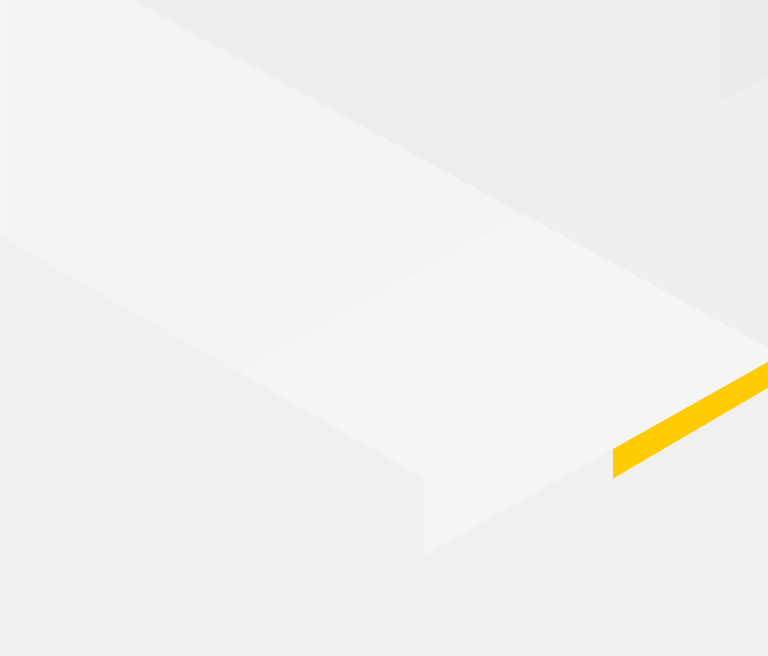
Give the GLSL for this background, as a Shadertoy shader.

```glsl
// Pale overlapping slanted planes with one golden stripe at the right edge.

#define GROUND_GREY  0.941
#define BACK_GREY    vec2(0.935, 0.927)  // left, right
#define SIDE_GREY    0.938
#define BAND_GREY    vec2(0.955, 0.949)  // left, right
#define BRIGHT_GREY  0.960
#define STRIPE_GOLD  vec3(1.0, 0.80, 0.01)
#define NOTCH_X      0.5510
#define STRIPE_X     0.7982

// Smooth coverage of the half plane to the left of the line from a to b
float leftOf(vec2 p, vec2 a, vec2 b) {
    vec2 along = normalize((b - a) * iResolution.xy);
    vec2 offset = (p - a) * iResolution.xy;
    return clamp(0.5 + along.x * offset.y - along.y * offset.x, 0.0, 1.0);
}

// Smooth coverage of everything right of a vertical edge
float rightOf(vec2 p, float x) {
    return clamp(0.5 + (p.x - x) * iResolution.x, 0.0, 1.0);
}

void mainImage(out vec4 fragColor, in vec2 fragCoord) {
    vec2 p = fragCoord / iResolution.xy;

    // Half planes bounding the shapes
    float aboveBand   = leftOf(p, vec2(0.1719, 1.0), vec2(1.0, 0.4696));
    float aboveLower  = leftOf(p, vec2(0.0, 0.6398), vec2(0.5508, 0.2720));
    float aboveRise   = leftOf(p, vec2(0.3125, 0.4316), vec2(1.0, 0.8845));
    float aboveFloor  = leftOf(p, vec2(0.5520, 0.1535), vec2(1.0, 0.4483));
    float aboveStripe = leftOf(p, vec2(STRIPE_X, 0.2705), vec2(1.0, 0.4088));

    // Descending band, notched at its lower end
    float band = mix(aboveLower, aboveFloor, rightOf(p, NOTCH_X));
    float bandGrey = mix(BRIGHT_GREY, mix(BAND_GREY.x, BAND_GREY.y, p.x), aboveRise);
    float backGrey = mix(SIDE_GREY, mix(BACK_GREY.x, BACK_GREY.y, p.x), aboveRise);

    // Ground, then band, then the planes behind its upper edge
    float grey = mix(GROUND_GREY, mix(bandGrey, backGrey, aboveBand), band);

    // Golden stripe under the band
    float stripe = rightOf(p, STRIPE_X) * aboveStripe * (1.0 - aboveFloor);
    fragColor = vec4(mix(vec3(grey), STRIPE_GOLD, stripe), 1.0);
}
```
